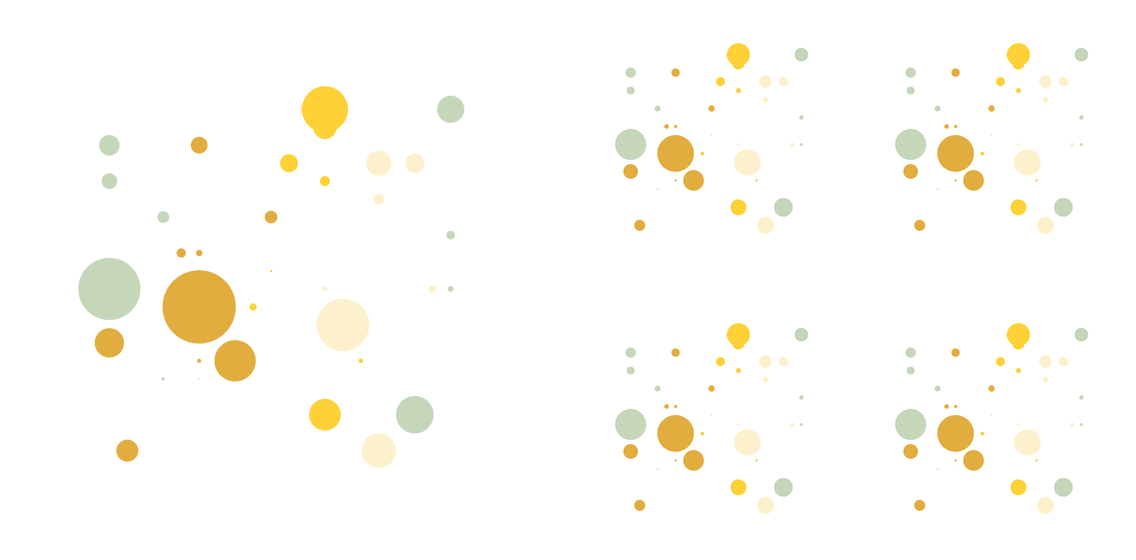
Left, the tile; right, the same tile 2 across and 2 down.
Give the GLSL for this pattern, as a three.js fragment shader.

```glsl
varying vec2 vUv;

const float COUNT = 40.0;

vec2 hash2(float n) {
  return fract(sin(vec2(n * 12.9898 + 4.1, n * 78.233 + 1.7)) * 43758.5453);
}

vec3 dotColor(float k) {
  vec3 gold = vec3(0.886, 0.678, 0.247);
  vec3 sage = vec3(0.776, 0.839, 0.725);
  vec3 cream = vec3(0.992, 0.941, 0.800);
  vec3 yellow = vec3(0.996, 0.820, 0.212);
  return k < 0.5 ? gold : k < 1.5 ? sage : k < 2.5 ? cream : yellow;
}

// Spread the dots unevenly, then snap them to a 20 by 20 lattice
vec2 dotCenter(float i) {
  vec2 spread = fract(i * vec2(0.7549, 0.5698) + 0.35 * hash2(i));
  return 0.1953 + 0.03208 * floor(spread * 20.0);
}

// Few large dots and many small ones: exponential fall-off by rank
float dotRadius(float rank) {
  return min(0.0655, -0.0169 * log((rank + 0.5) / COUNT));
}

void main() {
  vec3 color = vec3(1.0);

  // Paint in shuffled size order, so small and large dots overlap freely
  for (int n = 0; n < int(COUNT); n++) {
    float i = float(n);
    float rank = mod(i * 17.0 + 8.0, COUNT);
    float radius = dotRadius(rank);

    // Shortest offset on the wrapped canvas
    vec2 offset = fract(vUv - dotCenter(i) + 0.5) - 0.5;
    float coverage = clamp(0.5 + (radius - length(offset)) / 0.002, 0.0, 1.0);
    coverage *= min(1.0, radius / 0.001);
    color = mix(color, dotColor(mod(rank, 4.0)), coverage);
  }

  gl_FragColor = vec4(color, 1.0);
}
```
